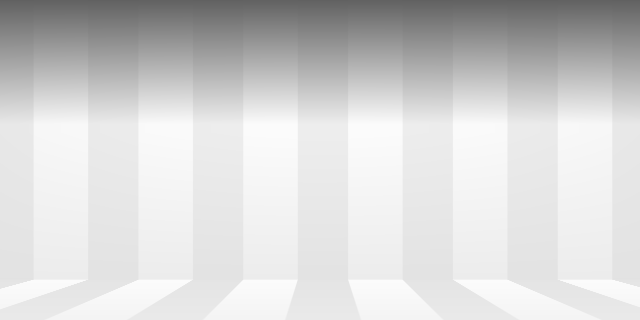
Write a WebGL 1 fragment shader that draws this background.

```glsl
precision highp float;
// Pale striped studio wall that folds onto a floor, under a dark grey fade from the top.
uniform vec2 u_resolution;

// 1 inside the light stripes, 0 inside the dark ones
float lightStripe(float x, float blur) {
    float period = 0.1638;
    float fromCentre = abs(fract((x - 0.0951) / period + 0.5) - 0.5) * period;
    return 1.0 - smoothstep(-blur, blur, fromCentre - 0.0426);
}

void main() {
    vec2 p = gl_FragCoord.xy / u_resolution;
    vec2 pixel = 1.0 / u_resolution;
    float floorTop = 0.126;

    // Floor stripes spread out from the centre towards the viewer
    float depth = max(0.0, 1.0 - p.y / floorTop);
    float x = 0.504 + (p.x - 0.504) / (1.0 + 0.51 * depth);
    float blur = pixel.x * (0.7 + 0.9 * depth * abs(p.x - 0.504) * 2.0);
    float stripe = lightStripe(x, blur);

    // Wall: brighter with height and towards the middle
    float height = clamp((p.y - floorTop) / 0.46, 0.0, 1.0);
    float side = 2.0 * p.x - 1.0;
    float wall = mix(mix(0.888, 0.93, height), mix(0.925, 0.985, height), stripe);
    wall -= 0.022 * side * side * height;

    // Floor: bright stripes dim slightly at the front
    float ground = mix(mix(0.895, 0.915, depth), mix(0.985, 0.955, depth), stripe);
    float tone = mix(ground, wall, smoothstep(-pixel.y, pixel.y, p.y - floorTop));

    // Dark fade hanging from the top edge
    float shade = clamp((p.y - 0.612) / 0.388, 0.0, 1.0);
    tone = mix(tone, 0.38, shade);

    gl_FragColor = vec4(vec3(tone), 1.0);
}
```
